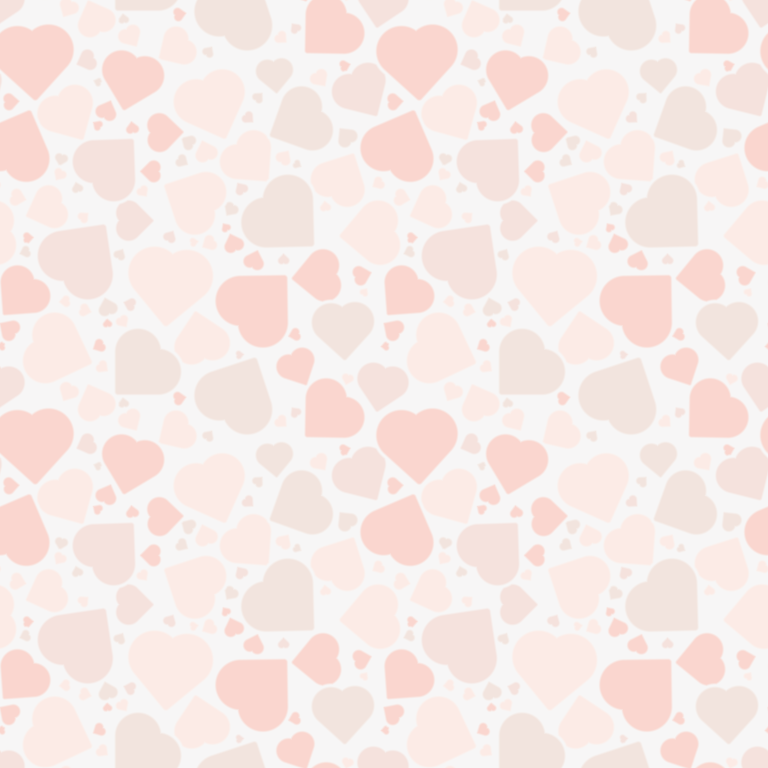
Write a three.js fragment shader that draws this pattern.

```glsl
varying vec2 vUv;

const float REPEATS = 2.0;
const float GAP = 0.013;
const float SOFTNESS = 0.004;
const float TAU = 6.2832;

// Each basis turns one square tile into a slanted lattice that still repeats.
const vec2 LARGE_BASIS = vec2(4.0, 1.0);
const vec2 SMALL_BASIS = vec2(9.0, 4.0);
const vec2 TINY_BASIS = vec2(16.0, 7.0);

struct Heart { vec2 centre; float radius; float angle; float tone; };

float hash(vec2 p, float seed) {
  return fract(sin(dot(p, vec2(127.1, 311.7)) + seed * 74.7) * 43758.5453);
}

vec2 hash2(vec2 p, float seed) {
  return vec2(hash(p, seed), hash(p, seed + 0.5));
}

// Lattice conversions
vec2 toCells(vec2 p, vec2 basis) {
  return vec2(basis.x * p.x - basis.y * p.y, basis.y * p.x + basis.x * p.y);
}

vec2 toTile(vec2 q, vec2 basis) {
  return vec2(dot(basis, q), basis.x * q.y - basis.y * q.x) / dot(basis, basis);
}

vec2 wrapKey(vec2 cell, vec2 basis) {
  float count = dot(basis, basis);
  return mod(floor(toTile(cell, basis) * count + 0.5) + 0.5, count);
}

vec2 corner(int i) {
  return vec2(mod(float(i), 2.0), floor(float(i) * 0.5));
}

// Heart with a right-angled, slightly rounded tip, filling a circle of its radius
float heartDistance(vec2 p, Heart h) {
  if (h.radius < 0.011) return 1.0;
  float c = cos(h.angle), s = sin(h.angle);
  vec2 q = mat2(c, -s, s, c) * (p - h.centre) * 0.68 / h.radius;
  q = vec2(abs(q.x), q.y + 0.63);
  vec2 notch = q - vec2(0.0, 1.0);
  vec2 side = q - 0.5 * max(q.x + q.y, 0.0);
  float d = q.x + q.y > 1.0
    ? length(q - vec2(0.25, 0.75)) - 0.3536
    : sqrt(min(dot(notch, notch), dot(side, side))) * sign(q.x - q.y);
  return (d - 0.05) * h.radius / 0.68;
}

Heart makeHeart(vec2 centre, float radius, vec2 key, float seed) {
  return Heart(centre, radius, TAU * hash(key, seed + 1.0), hash(key, seed + 2.0));
}

// A field holds the nearest heart: centre, distance and tone.
vec4 nearer(vec4 a, vec4 b) {
  return a.z < b.z ? a : b;
}

vec4 measure(vec2 p, Heart h) {
  return vec4(h.centre, heartDistance(p, h), h.tone);
}

// Moves a centre off its nearest neighbour while staying inside its cell
vec2 settle(vec2 centre, vec4 near, float reach, vec2 middle, vec2 basis, float limit) {
  vec2 away = normalize(centre - near.xy + 0.00001);
  vec2 moved = toCells(centre + away * max(reach - near.z, 0.0), basis);
  return toTile(middle + clamp(moved - middle, -limit, limit), basis);
}

float fitRadius(vec2 centre, float clearance, vec2 middle, vec2 basis) {
  vec2 offset = abs(toCells(centre, basis) - middle);
  float border = (0.5 - max(offset.x, offset.y)) / length(basis);
  return min((clearance - GAP) * 1.14, border - 0.4 * GAP);
}

// Large hearts
Heart largeHeart(vec2 cell) {
  vec2 key = wrapKey(cell, LARGE_BASIS);
  float extent = mix(0.34, 0.5, hash(key, 1.0));
  vec2 jitter = (hash2(key, 5.0) * 2.0 - 1.0) * (0.5 - extent);
  float radius = extent / length(LARGE_BASIS) - 0.4 * GAP;
  return makeHeart(toTile(cell + 0.5 + jitter, LARGE_BASIS), radius, key, 1.0);
}

vec4 largeField(vec2 p) {
  vec2 base = floor(toCells(p, LARGE_BASIS) - 0.5);
  vec4 field = vec4(0.0, 0.0, 1.0, 0.0);
  for (int i = 0; i < 4; i++) field = nearer(field, measure(p, largeHeart(base + corner(i))));
  return field;
}

// Medium hearts between the large ones
Heart mediumHeart(vec2 cell) {
  vec2 c = toTile(cell, LARGE_BASIS);
  c = settle(c, largeField(c), 0.08, cell, LARGE_BASIS, 0.16);
  float radius = fitRadius(c, largeField(c).z, cell, LARGE_BASIS);
  return makeHeart(c, radius, wrapKey(cell, LARGE_BASIS), 11.0);
}

vec4 mediumField(vec2 p) {
  vec2 base = floor(toCells(p, LARGE_BASIS));
  vec4 field = vec4(0.0, 0.0, 1.0, 0.0);
  for (int i = 0; i < 4; i++) field = nearer(field, measure(p, mediumHeart(base + corner(i))));
  return field;
}

vec4 coarseField(vec2 p) {
  return nearer(largeField(p), mediumField(p));
}

// Small hearts in the remaining pockets
Heart smallHeart(vec2 cell) {
  vec2 key = wrapKey(cell, SMALL_BASIS), middle = cell + 0.5;
  vec2 c = toTile(middle + (hash2(key, 21.0) - 0.5) * 0.4, SMALL_BASIS);
  c = settle(c, coarseField(c), 0.04, middle, SMALL_BASIS, 0.28);
  return makeHeart(c, fitRadius(c, coarseField(c).z, middle, SMALL_BASIS), key, 23.0);
}

vec4 smallField(vec2 p) {
  vec2 base = floor(toCells(p, SMALL_BASIS) - 0.5);
  vec4 field = vec4(0.0, 0.0, 1.0, 0.0);
  for (int i = 0; i < 4; i++) field = nearer(field, measure(p, smallHeart(base + corner(i))));
  return field;
}

// Tiny hearts in the last gaps
Heart tinyHeart(vec2 cell) {
  vec2 key = wrapKey(cell, TINY_BASIS), middle = cell + 0.5;
  vec2 c = toTile(middle + (hash2(key, 31.0) - 0.5) * 0.3, TINY_BASIS);
  float clearance = min(coarseField(c).z, smallField(c).z);
  return makeHeart(c, fitRadius(c, clearance + 0.3 * GAP, middle, TINY_BASIS), key, 33.0);
}

vec3 toneColour(float tone) {
  if (tone < 0.26) return vec3(0.98, 0.84, 0.81);
  if (tone < 0.47) return vec3(0.95, 0.895, 0.87);
  if (tone < 0.60) return vec3(0.96, 0.885, 0.865);
  return vec3(0.99, 0.922, 0.90);
}

vec3 paint(vec3 under, vec4 field, float clearance) {
  float d = max(field.z, 0.7 * GAP - clearance);
  return mix(toneColour(field.w), under, smoothstep(-SOFTNESS, SOFTNESS, d));
}

void main() {
  vec2 p = vUv * REPEATS;
  vec3 colour = vec3(0.97, 0.965, 0.963);
  vec4 large = largeField(p);
  vec4 medium = mediumField(p);
  float clearance = min(large.z, medium.z);
  if (clearance > 0.4 * GAP) {
    vec4 little = smallField(p);
    vec4 tiny = measure(p, tinyHeart(floor(toCells(p, TINY_BASIS))));
    colour = paint(colour, tiny, min(clearance, little.z));
    colour = paint(colour, little, clearance);
  }
  colour = paint(colour, medium, large.z);
  colour = paint(colour, large, 1.0);
  gl_FragColor = vec4(colour, 1.0);
}
```
